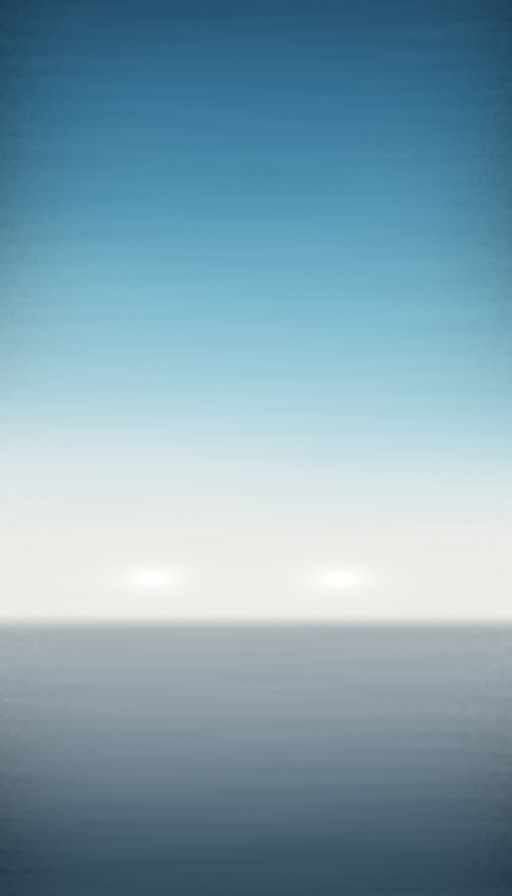
Write a WebGL 2 fragment shader that draws this background.

```glsl
#version 300 es
precision highp float;

uniform vec2 u_resolution;
out vec4 outColor;

const int STOPS = 8;

// Colour stops: rgb and height
const vec4 SKY[STOPS] = vec4[STOPS](
  vec4(0.93, 0.93, 0.91, 0.31), vec4(0.92, 0.925, 0.91, 0.40),
  vec4(0.85, 0.90, 0.91, 0.47), vec4(0.68, 0.83, 0.875, 0.55),
  vec4(0.50, 0.735, 0.815, 0.66), vec4(0.34, 0.60, 0.72, 0.77),
  vec4(0.22, 0.46, 0.60, 0.89), vec4(0.15, 0.33, 0.45, 1.0));
const vec4 SEA[STOPS] = vec4[STOPS](
  vec4(0.20, 0.30, 0.37, 0.0), vec4(0.23, 0.33, 0.40, 0.04),
  vec4(0.32, 0.41, 0.47, 0.09), vec4(0.45, 0.52, 0.57, 0.15),
  vec4(0.54, 0.60, 0.64, 0.20), vec4(0.61, 0.66, 0.69, 0.25),
  vec4(0.66, 0.69, 0.715, 0.29), vec4(0.72, 0.745, 0.75, 0.307));

const float HORIZON = 0.307;
const float HORIZON_SOFTNESS = 0.011;
const vec3 GLOW_COLOR = vec3(1.0, 1.0, 0.995);
const vec2 GLOW_SIZE = vec2(0.055, 0.012);
const vec2 GLOW_FIRST = vec2(0.300, 0.354);
const float GLOW_SPACING = 0.364;
const float SKY_TILT = 0.022;
const float EDGE_DARKENING = 0.23;
const float STREAK_STRENGTH = 0.018;
const float GRAIN_STRENGTH = 0.022;

vec2 gradient(vec2 cell) {
  vec3 p = fract(cell.xyx * vec3(0.1031, 0.1030, 0.0973));
  p += dot(p, p.yzx + 33.33);
  float angle = 6.28318 * fract((p.x + p.y) * p.z);
  return vec2(cos(angle), sin(angle));
}

float gradientNoise(vec2 p) {
  vec2 i = floor(p), f = fract(p);
  vec2 u = f * f * f * (f * (f * 6.0 - 15.0) + 10.0);
  float a = dot(gradient(i), f);
  float b = dot(gradient(i + vec2(1, 0)), f - vec2(1, 0));
  float c = dot(gradient(i + vec2(0, 1)), f - vec2(0, 1));
  float d = dot(gradient(i + vec2(1, 1)), f - vec2(1, 1));
  return mix(mix(a, b, u.x), mix(c, d, u.x), u.y);
}

vec3 ramp(vec4 stops[STOPS], float y) {
  vec3 color = stops[0].rgb;
  for (int i = 1; i < STOPS; i++) {
    float t = (y - stops[i - 1].w) / (stops[i].w - stops[i - 1].w);
    color = mix(color, stops[i].rgb, clamp(t, 0.0, 1.0));
  }
  return color;
}

// Bright core inside a wider, fainter halo
float glow(vec2 uv, vec2 center) {
  vec2 d = (uv - center) / GLOW_SIZE;
  float r2 = dot(d, d);
  return 0.85 * exp(-r2) + 0.25 * exp(-r2 * 0.18);
}

void main() {
  vec2 uv = gl_FragCoord.xy / u_resolution;
  vec2 p = gl_FragCoord.xy / u_resolution.y;

  // Wide soft drift and thin horizontal streaks
  float drift = gradientNoise(p * vec2(4.0, 7.0) + 3.7);
  float streaks = gradientNoise(p * vec2(5.0, 95.0))
                + 0.5 * gradientNoise(p * vec2(11.0, 210.0) + 9.1);

  // Sky, bluer towards the right in its middle band
  float band = smoothstep(0.38, 0.52, uv.y) * (1.0 - smoothstep(0.65, 0.85, uv.y));
  float skyY = uv.y + band * SKY_TILT * (uv.x - 0.5) * 2.0 + 0.012 * drift;
  vec3 sky = ramp(SKY, skyY);
  for (int i = 0; i < 2; i++) {
    vec2 center = GLOW_FIRST + vec2(GLOW_SPACING * float(i), 0.0);
    sky = mix(sky, GLOW_COLOR, clamp(glow(uv, center), 0.0, 1.0));
  }

  // Sea and blurred horizon
  vec3 sea = ramp(SEA, uv.y + 0.008 * drift);
  float above = smoothstep(HORIZON - HORIZON_SOFTNESS, HORIZON + HORIZON_SOFTNESS, uv.y);
  vec3 color = mix(sea, sky, above);

  // Darkened sides, strongest at the top and bottom
  float side = pow(abs(uv.x * 2.0 - 1.0), 4.0);
  float reach = max(smoothstep(0.45, 0.85, uv.y), 0.85 * (1.0 - smoothstep(0.04, 0.30, uv.y)));
  color *= 1.0 - EDGE_DARKENING * side * reach;

  // Brushed surface, with grain near the borders
  float grain = gradientNoise(p * 240.0) + gradientNoise(p * 90.0);
  float tone = mix(1.0, 0.35, smoothstep(0.6, 0.95, color.g));
  color += STREAK_STRENGTH * streaks * tone;
  color += GRAIN_STRENGTH * grain * tone * (0.15 + 0.85 * side);

  outColor = vec4(clamp(color, 0.0, 1.0), 1.0);
}
```
